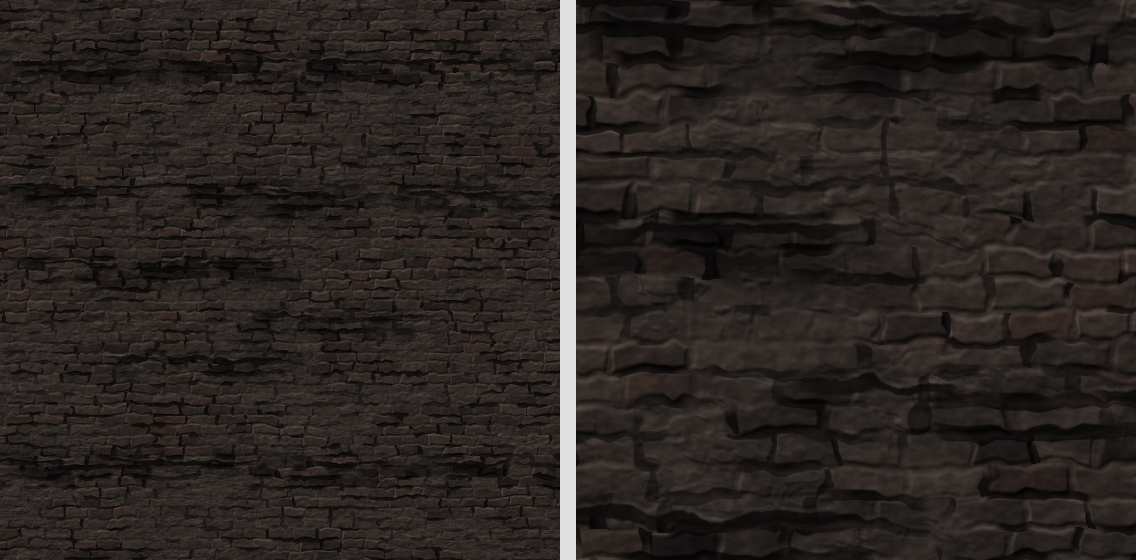
Left: the whole. Right: its middle third, enlarged.
Reproduce this texture procedurally as a three.js fragment shader.

```glsl
// Dark weathered brick wall: about 22 by 54 worn bricks, flaking mortar and ragged cracked ledges.
varying vec2 vUv;

float hash(vec2 p) {
  vec3 q = fract(vec3(p.xyx) * 0.1031);
  q += dot(q, q.yzx + 33.33);
  return fract((q.x + q.y) * q.z);
}

float noise(vec2 p) {
  vec2 i = floor(p), f = fract(p);
  f = f * f * (3.0 - 2.0 * f);
  return mix(mix(hash(i), hash(i + vec2(1.0, 0.0)), f.x),
             mix(hash(i + vec2(0.0, 1.0)), hash(i + 1.0), f.x), f.y);
}

float fbm(vec2 p) {
  float sum = 0.0, amp = 0.5;
  for (int i = 0; i < 4; i++) {
    sum += amp * noise(p);
    p = p * 2.03 + 17.3;
    amp *= 0.5;
  }
  return sum / 0.9375;
}

// Brick cell in xy, distances to the upright and level joints in zw (in course heights)
vec4 brickCell(vec2 p) {
  p += 0.007 * (vec2(noise(p * 42.0), noise(p * vec2(26.0, 34.0) + 61.0)) - 0.5);
  p += 0.005 * (vec2(noise(p * 120.0 + 9.0), noise(p * 110.0 + 33.0)) - 0.5);
  vec2 g = p * vec2(22.0, 54.0);
  float course = floor(g.y);
  g.x = g.x * (0.8 + 0.4 * hash(vec2(course, 7.0))) + 0.5 * mod(course, 2.0) + 0.4 * hash(vec2(course, 3.0));
  vec2 f = fract(g);
  return vec4(floor(g), min(f, 1.0 - f) * vec2(2.45, 1.0));
}

// Mortar smeared over the brick faces
float smear(vec2 p) {
  return smoothstep(0.42, 0.62, fbm(p * vec2(13.0, 27.0) + 4.0));
}

float height(vec2 p) {
  vec4 brick = brickCell(p);
  float face = smoothstep(0.04, 0.2, min(brick.z, brick.w)) * (0.35 + 0.8 * hash(brick.xy + 11.0));
  float crust = fbm(p * vec2(28.0, 60.0));
  float flakes = smoothstep(0.46, 0.5, crust) + smoothstep(0.58, 0.62, crust);
  float covered = smear(p);
  return mix(face, 0.55 * flakes, 0.12 + 0.6 * covered) + 0.9 * fbm(p * vec2(100.0, 140.0));
}

// Cracked band from x0 to x1 at height y: x = open crack, y = shattered zone, z = lit lip
vec3 ledge(vec2 p, float y, float x0, float x1) {
  float span = smoothstep(x0 - 0.05, x0 + 0.04, p.x) * (1.0 - smoothstep(x1 - 0.04, x1 + 0.05, p.x));
  float d = p.y - y - 0.018 * (fbm(vec2(p.x * 15.0, y * 50.0)) - 0.5)
          - 0.01 * (fbm(p * vec2(55.0, 40.0)) - 0.5);
  float broken = smoothstep(0.3, 0.5, noise(vec2(p.x * 24.0, y * 70.0 + 5.0)));
  float width = 0.0012 + 0.0035 * noise(vec2(p.x * 50.0, y * 30.0));
  float crack = (1.0 - smoothstep(width - 0.0008, width + 0.0012, abs(d))) * broken;
  float zone = smoothstep(-0.06, -0.02, d) * (1.0 - smoothstep(0.0, 0.03, d));
  float lip = smoothstep(width, width + 0.001, d) * (1.0 - smoothstep(width + 0.002, width + 0.004, d)) * broken;
  return span * vec3(crack, zone, lip);
}

void main() {
  vec2 p = vUv;
  vec4 brick = brickCell(p);
  float edge = min(brick.z, brick.w);
  float plaster = smear(p);

  // Cracked ledges across the wall
  vec3 ledges = ledge(p, 0.89, 0.0, 1.0);
  ledges = max(ledges, ledge(p, 0.66, -0.1, 0.16));
  ledges = max(ledges, ledge(p, 0.657, 0.34, 1.1));
  ledges = max(ledges, ledge(p, 0.53, 0.06, 0.5));
  ledges = max(ledges, ledge(p, 0.435, 0.48, 0.77));
  ledges = max(ledges, ledge(p, 0.36, 0.2, 0.5));
  ledges = max(ledges, ledge(p, 0.175, -0.1, 1.1));

  // Brick faces: brown, some red, some burnt
  vec3 color = mix(vec3(0.145, 0.124, 0.114), vec3(0.195, 0.165, 0.150), hash(brick.xy));
  float redness = smoothstep(0.5, 0.9, hash(brick.xy + 23.0)) * smoothstep(0.3, 0.6, noise(p * 9.0 + 2.0));
  color = mix(color, vec3(0.195, 0.145, 0.128), 0.65 * redness);
  float burnt = smoothstep(0.66, 0.8, hash(brick.xy + 41.0)) * (0.35 + 0.65 * ledges.y);
  color = mix(color, vec3(0.080, 0.068, 0.068), 0.8 * burnt);

  // Joints and smeared mortar
  float joint = 1.0 - smoothstep(0.06, 0.17, edge);
  color = mix(color, vec3(0.205, 0.183, 0.170), 0.7 * joint * noise(p * 40.0 + 8.0));
  color = mix(color, vec3(0.182, 0.160, 0.147), 0.7 * plaster);

  // Relief lit from the upper left
  vec2 e = vec2(-0.0006, 0.0011);
  float relief = height(p - e) - height(p + e);
  color *= 1.0 + clamp(0.72 * relief, -0.65, 0.55);

  // Open joints in shadow: ragged, short, wider in the shattered zones
  float ragged = 0.16 * noise(p * vec2(90.0, 120.0) + 70.0);
  float reach = 0.03 + ragged + 0.1 * ledges.y;
  float level = 1.0 - smoothstep(reach, reach + 0.08, brick.w);
  float upright = 1.0 - smoothstep(reach, reach + 0.08, brick.z);
  float levelOpen = smoothstep(0.54 - 0.14 * ledges.y, 0.66, noise(p * vec2(32.0, 54.0) + 14.0));
  float uprightOpen = smoothstep(0.52 - 0.1 * ledges.y, 0.66, noise(p * vec2(40.0, 46.0) + 90.0));
  float gap = max(level * levelOpen, upright * uprightOpen);
  color *= 1.0 - 0.66 * gap * (1.0 - 0.4 * plaster);

  // Lips, cracks and soot of the ledges
  float stain = smoothstep(0.42, 0.62, fbm(p * vec2(22.0, 50.0) + 50.0));
  color *= 1.0 - 0.26 * ledges.y * stain;
  color += 0.05 * ledges.z;
  color = mix(color, vec3(0.045, 0.036, 0.036), 0.8 * ledges.x);

  // Broad patches and fine grain
  color *= 0.96 + 0.14 * fbm(p * vec2(4.0, 7.0) + 30.0);
  color *= 0.83 + 0.22 * noise(p * 250.0) + 0.16 * noise(p * vec2(110.0, 150.0) + 5.0);
  gl_FragColor = vec4(color, 1.0);
}
```
